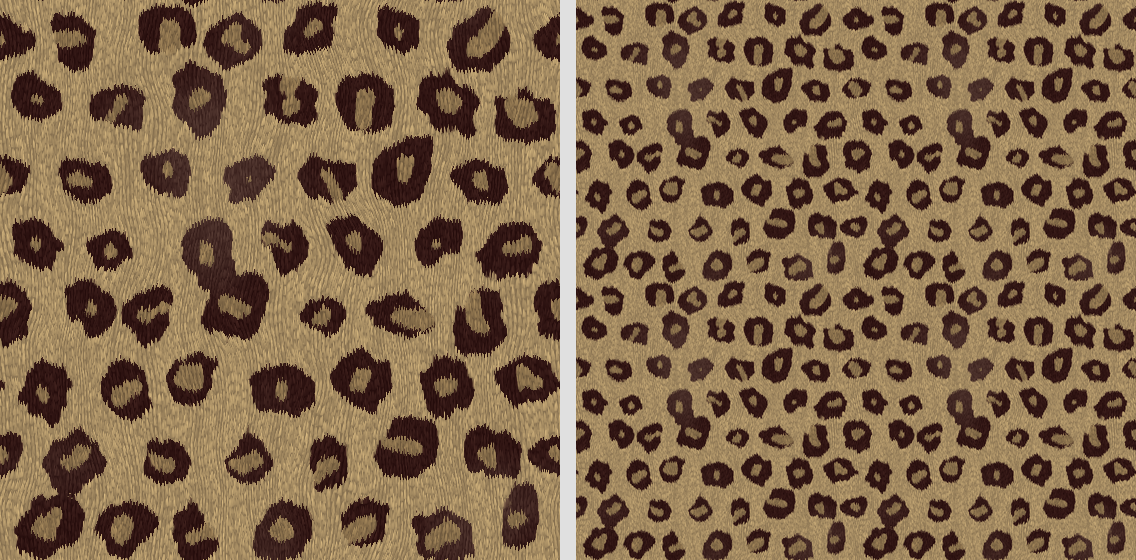
Left: one tile. Right: repeated 2 by 2.
A WebGL 1 fragment shader for this texture:

```glsl
precision highp float;
// Leopard fur that tiles: jittered, staggered rosettes (a lumpy disc minus an
// open hole) under layers of tapered hairs. Each hair takes its colour from
// the coat at its root, which gives the spots their spiky edges.

uniform vec2 u_resolution;

const vec2 SPOT_GRID = vec2(7.0, 8.0);   // even row count lets the stagger wrap
const vec3 GROUND_SHADOW = vec3(0.47, 0.39, 0.28);
const vec3 GROUND_LIGHT = vec3(0.91, 0.78, 0.54);
const vec3 INNER_TINT = vec3(0.82, 0.79, 0.76);
const vec3 SPOT_SHADOW = vec3(0.12, 0.03, 0.03);
const vec3 SPOT_LIGHT = vec3(0.29, 0.16, 0.14);
const vec3 FADED_SPOT = vec3(0.40, 0.29, 0.25);

vec2 hash2(vec2 p, float seed) {
  vec3 q = fract(vec3(p.xyx + seed * 7.31) * vec3(0.1031, 0.1030, 0.0973));
  q += dot(q, q.yzx + 33.33);
  return fract((q.xx + q.yz) * q.zy);
}

float cornerSlope(vec2 corner, vec2 toPoint, float period) {
  float angle = 6.2832 * hash2(mod(corner, period), 3.0).x;
  return dot(vec2(cos(angle), sin(angle)), toPoint);
}

// Gradient noise over the unit square, wrapping after "period" cells.
float noise(vec2 uv, float period) {
  vec2 p = uv * period;
  vec2 i = floor(p);
  vec2 f = p - i;
  vec2 s = f * f * f * (f * (f * 6.0 - 15.0) + 10.0);
  vec2 e = vec2(1.0, 0.0);
  float low = mix(cornerSlope(i, f, period), cornerSlope(i + e.xy, f - e.xy, period), s.x);
  float high = mix(cornerSlope(i + e.yx, f - e.yx, period),
                   cornerSlope(i + e.xx, f - e.xx, period), s.x);
  return mix(low, high, s.y);
}

// One layer of upright hairs: x = coverage, y = tone, z = height above root.
vec3 hairLayer(vec2 uv, vec2 grid, float seed) {
  vec2 g = uv * grid;
  float column = mod(floor(g.x), grid.x);
  g.y += grid.y * hash2(vec2(column, 5.0), seed).x;
  float row = mod(floor(g.y), grid.y);
  vec2 rnd = hash2(vec2(column, row), seed + 1.0);
  float along = fract(g.y);
  float across = abs(fract(g.x) - 0.5);
  float halfWidth = 0.5 * sqrt(1.0 - along);
  float cover = 1.0 - smoothstep(halfWidth - 0.3, halfWidth, across);
  cover *= smoothstep(0.0, 0.2, along) * (0.7 + 0.3 * rnd.y);
  float tone = mix(0.35, 1.0, rnd.x) * mix(0.55, 1.05, along);
  return vec3(cover, tone, along / grid.y);
}

// Distances to one rosette: x = dark ring, y = tan middle.
vec2 rosette(vec2 q, vec2 id, vec2 lumps) {
  vec2 shape = hash2(id, 11.0);
  vec2 turn = 6.2832 * hash2(id, 17.0);
  vec2 opening = hash2(id, 23.0);
  float radius = mix(0.038, 0.057, shape.x);
  vec2 axis = vec2(cos(turn.x), sin(turn.x));
  vec2 stretched = vec2(dot(q, axis) * 1.14, dot(q, vec2(-axis.y, axis.x)) * 0.9);
  float outer = length(stretched) - radius + lumps.x;
  vec2 gapDir = vec2(cos(turn.y), sin(turn.y));
  float reach = radius * 1.25 * opening.x * opening.x;
  float t = clamp(dot(q, gapDir), -0.1 * radius, reach);
  float hole = length(q - gapDir * t) - radius * mix(0.18, 0.42, opening.y) + lumps.y;
  return vec2(max(outer, -hole), max(outer, hole));
}

// Nearest rosette distances over the neighbouring cells.
vec2 rosettes(vec2 p) {
  vec2 lumps = vec2(0.022 * noise(p, 19.0) + 0.012 * noise(p, 41.0),
                    0.020 * noise(p + 0.37, 27.0));
  vec2 nearest = vec2(1.0);
  float baseRow = floor(p.y * SPOT_GRID.y);
  for (int j = -1; j <= 1; j++) {
    float row = baseRow + float(j);
    float stagger = 0.5 * mod(row, 2.0);
    float baseColumn = floor(p.x * SPOT_GRID.x - stagger);
    for (int i = -1; i <= 1; i++) {
      vec2 cell = vec2(baseColumn + float(i), row);
      vec2 id = mod(cell, SPOT_GRID);
      vec2 jitter = 0.28 * (hash2(id, 29.0) - 0.5);
      vec2 center = (cell + vec2(0.5 + stagger, 0.5) + jitter) / SPOT_GRID;
      nearest = min(nearest, rosette(p - center, id, lumps));
    }
  }
  return nearest;
}

void main() {
  vec2 uv = gl_FragCoord.xy / u_resolution;

  // Bend the hair columns so the lie of the fur drifts from place to place.
  vec2 combed = uv;
  combed.x += 0.055 * noise(uv, 4.0) + 0.014 * noise(uv + 0.21, 9.0);

  // Stack hairs; keep the tone and root offset of the topmost one.
  float tone = 0.12;
  float rise = 0.0;
  for (int k = 0; k < 4; k++) {
    float layer = float(k);
    vec2 grid = vec2(150.0 + 9.0 * layer, 44.0 + 5.0 * layer);
    vec3 hair = hairLayer(combed + 0.137 * layer, grid, layer * 3.0 + 1.0);
    tone = mix(tone, hair.y, hair.x);
    rise = mix(rise, hair.z, hair.x);
  }

  // Colour the hair by the coat at its root.
  vec2 root = uv - vec2(0.0, rise - 0.008);
  vec2 dist = rosettes(root);
  float dark = 1.0 - smoothstep(-0.0012, 0.0012, dist.x);
  float inner = 1.0 - smoothstep(-0.003, 0.005, dist.y);
  float fade = smoothstep(0.08, 0.45, noise(uv + 0.43, 3.0));

  vec3 ground = mix(GROUND_SHADOW, GROUND_LIGHT, tone);
  ground *= mix(vec3(1.0), INNER_TINT, inner);
  vec3 spot = mix(SPOT_SHADOW, mix(SPOT_LIGHT, FADED_SPOT, fade), tone);
  spot = mix(spot, FADED_SPOT, 0.3 * fade);
  gl_FragColor = vec4(mix(ground, spot, dark), 1.0);
}
```
